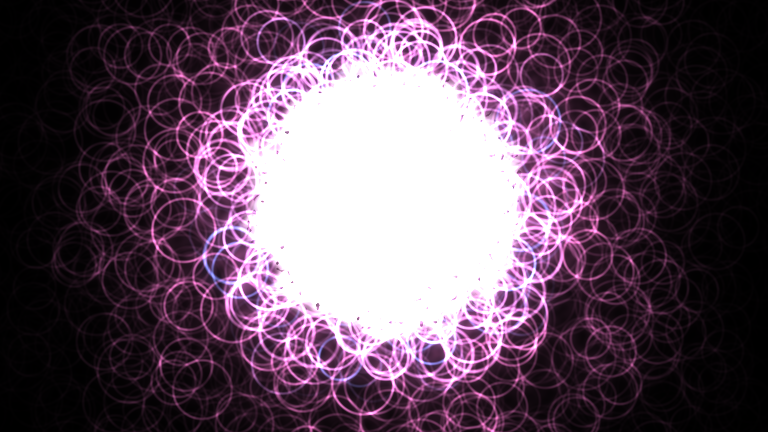
This background is drawn by a Shadertoy shader. Its source:

```glsl
const vec2 CORE_CENTER = vec2(0.0, 0.035);
const vec3 OUTER_PINK = vec3(1.0, 0.50, 0.83);
const vec3 INNER_VIOLET = vec3(0.95, 0.59, 1.0);
const vec3 COOL_BLUE = vec3(0.50, 0.62, 1.10);
const float CELL = 0.14;
const int LAYERS = 11;
const int RIM_RINGS = 30;

vec3 hash3(vec2 p) {
    vec3 q = fract(vec3(p.xyx) * vec3(0.1031, 0.1030, 0.0973));
    q += dot(q, q.yxz + 33.33);
    return fract((q.xxy + q.yzz) * q.zyx);
}

float gradientDot(vec2 cell, vec2 offset) {
    float angle = 6.2832 * hash3(cell + 57.0).x;
    return dot(vec2(cos(angle), sin(angle)), offset);
}

float gradientNoise(vec2 p) {
    vec2 i = floor(p), f = fract(p);
    vec2 u = f * f * f * (f * (f * 6.0 - 15.0) + 10.0);
    vec2 e = vec2(0.0, 1.0);
    float low = mix(gradientDot(i, f), gradientDot(i + e.yx, f - e.yx), u.x);
    float high = mix(gradientDot(i + e.xy, f - e.xy), gradientDot(i + 1.0, f - 1.0), u.x);
    return mix(low, high, u.y);
}

// Thin circle with a faint halo
float ringLight(vec2 p, float radius, float width) {
    float d = abs(length(p) - radius);
    return 1.0 - smoothstep(0.0, width, d) + 0.12 * exp(-d / (width * 1.6));
}

vec3 ringTint(float distanceToCore, float pick) {
    vec3 tint = mix(INNER_VIOLET, OUTER_PINK, smoothstep(0.30, 0.46, distanceToCore));
    float blueShare = step(0.84, pick) * (1.0 - smoothstep(0.36, 0.5, distanceToCore));
    return mix(tint, COOL_BLUE, blueShare);
}

float ringStrength(float r) {
    return 1.15 * exp(-pow(r / 0.40, 4.0)) + 0.42 * exp(-pow(r / 0.60, 4.0))
         + 0.14 * exp(-pow(r / 0.85, 4.0));
}

// One jittered grid of circles
vec3 ringLayer(vec2 p, float layer) {
    vec2 q = p + CELL * hash3(vec2(layer, 9.0)).xy;
    vec2 home = floor(q / CELL);
    vec3 light = vec3(0.0);
    for (int y = -1; y <= 1; y++) {
        for (int x = -1; x <= 1; x++) {
            vec2 id = home + vec2(x, y);
            vec3 place = hash3(id + layer * 37.0 + 100.0);
            vec3 style = hash3(id + layer * 53.0 + 411.0);
            vec2 offset = q - (id + place.xy) * CELL;
            float r = length(p - offset - CORE_CENTER);
            float radius = mix(0.045, 0.075, style.x);
            float power = ringStrength(r) * (0.08 + pow(place.z, 2.5));
            light += ringTint(r, style.y) * power * ringLight(offset, radius, 0.0055);
        }
    }
    return light;
}

// Bright circles crowding the edge of the core
vec3 rimRings(vec2 p) {
    vec3 light = vec3(0.0);
    for (int i = 0; i < RIM_RINGS; i++) {
        vec3 h = hash3(vec2(float(i) + 3.0, 71.0));
        float angle = 6.2832 * (float(i) + 0.7 * h.x) / float(RIM_RINGS);
        float orbit = mix(0.29, 0.39, h.y);
        vec2 center = CORE_CENTER + orbit * vec2(cos(angle), sin(angle));
        light += ringTint(orbit, h.z) * ringLight(p - center, mix(0.05, 0.066, h.z), 0.007);
    }
    return light * 0.85;
}

// Wide purple haze with uneven borders
vec3 haze(vec2 p) {
    float cloud = gradientNoise(p * 4.0 + 8.0) + 0.5 * gradientNoise(p * 11.0);
    float r = length((p - vec2(0.02, 0.02)) * vec2(0.92, 1.0)) + 0.10 * cloud;
    float density = 0.18 * exp(-pow(r / 0.50, 4.0)) + 0.22 * exp(-pow(r / 0.36, 6.0));
    return OUTER_PINK * density * (0.9 + 0.7 * gradientNoise(p * 38.0));
}

// Overexposed center, pitted toward its edge
float coreLight(vec2 p) {
    vec2 q = p - CORE_CENTER;
    float r = length(q) + 0.05 * gradientNoise(p * 9.0) + 0.03 * gradientNoise(p * 27.0);
    float pits = smoothstep(0.22, 0.45, gradientNoise(p * 75.0)) * smoothstep(0.19, 0.28, r);
    return 2.3 * (1.0 - smoothstep(0.235, 0.335, r)) * (1.0 - 0.8 * pits);
}

void mainImage(out vec4 fragColor, in vec2 fragCoord) {
    vec2 p = (fragCoord - 0.5 * iResolution.xy) / iResolution.y;
    vec3 rings = rimRings(p);
    for (int i = 0; i < LAYERS; i++) {
        rings += ringLayer(p, float(i));
    }
    // Broken arcs and fading toward the sides
    rings *= 0.85 + 0.8 * gradientNoise(p * 22.0 + 4.0);
    float sideFade = 1.0 - smoothstep(0.55, 0.89, abs(p.x));
    vec3 color = (haze(p) + rings) * mix(0.3, 1.0, sideFade);
    color += coreLight(p) * vec3(1.0, 0.93, 1.0);
    fragColor = vec4(clamp(color, 0.0, 1.0), 1.0);
}
```
